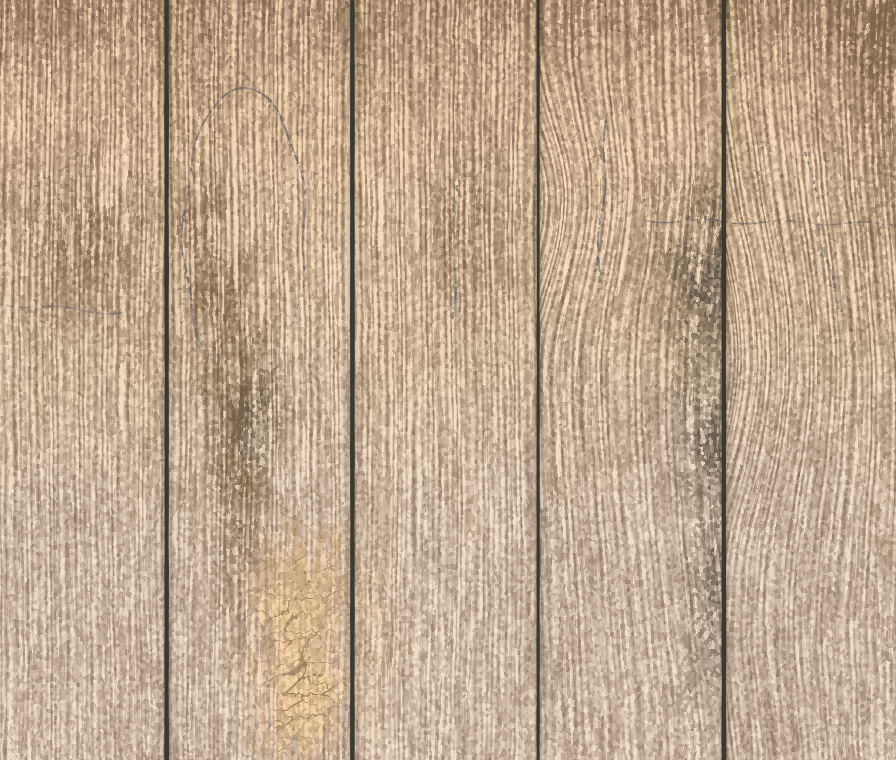
Give the GLSL for this texture, as a WebGL 1 fragment shader.

```glsl
precision highp float;
uniform vec2 u_resolution;

const float TAU = 6.28319;
const float PLANK_WIDTH = 0.2073;
const float FIRST_SEAM = -0.0213;
const float SEAM_HALF = 0.0024;
const float GRAIN_LINES = 31.0;
const float GRAIN_DEPTH = 0.74;
const float FIBRE_DEPTH = 0.36;
const float SPECK_DEPTH = 0.40;
const float PEN_HALF = 0.0008;
const vec3 PALE_WOOD = vec3(0.93, 0.865, 0.79);
const vec3 DARK_WOOD = vec3(0.51, 0.425, 0.345);
const vec3 WARM_TINT = vec3(1.01, 0.965, 0.875);
const vec3 COOL_TINT = vec3(0.99, 0.98, 0.98);
const vec3 BROWN_STAIN = vec3(0.46, 0.36, 0.26);
const vec3 SOOT = vec3(0.35, 0.32, 0.28);
const vec3 OCHRE = vec3(0.88, 0.72, 0.49);
const vec3 SEAM = vec3(0.23, 0.22, 0.19);
const vec3 INK = vec3(0.39, 0.38, 0.43);

vec2 hash2(vec2 p) {
  return fract(sin(vec2(dot(p, vec2(127.1, 311.7)), dot(p, vec2(269.5, 183.3)))) * 43758.55);
}

// Cellular noise: nearest distance, second distance, random value of the cell
vec3 cells(vec2 p) {
  vec2 base = floor(p);
  vec3 nearest = vec3(8.0, 8.0, 0.0);
  for (int j = -1; j <= 1; j++) {
    for (int i = -1; i <= 1; i++) {
      vec2 cell = base + vec2(float(i), float(j));
      vec2 point = hash2(cell);
      float d = length(cell + point - p);
      float value = fract(point.x * 7.0 + point.y * 13.0);
      nearest = d < nearest.x ? vec3(d, nearest.x, value) : vec3(nearest.x, min(nearest.y, d), nearest.z);
    }
  }
  return nearest;
}

// Layered sines, roughly -1 to 1
float waves(vec2 p) {
  float sum = 0.0, gain = 0.5;
  for (int i = 0; i < 4; i++) {
    sum += gain * sin(p.x + 1.7 * sin(p.y)) * cos(p.y + 0.6 * p.x);
    p = mat2(1.6, 1.2, -1.2, 1.6) * p + 2.3;
    gain *= 0.6;
  }
  return sum;
}

float isPlank(float id, float n) { return 1.0 - step(0.5, abs(id - n)); }

float blot(vec2 p, vec2 center, vec2 radius) {
  vec2 d = (p - center) / radius;
  return exp(-dot(d, d));
}

// Grain pushed aside by a knot on the left edge
float bulge(vec2 p, float center, float height, float amount) {
  float d = (p.y - center) / height;
  return amount * exp(-d * d - 2.4 * p.x);
}

float segment(vec2 p, vec2 a, vec2 b) {
  vec2 ab = b - a;
  return length(p - a - ab * clamp(dot(p - a, ab) / dot(ab, ab), 0.0, 1.0));
}

float ellipseLine(vec2 p, vec2 radius) {
  float f = length(p / radius);
  return abs(f - 1.0) * f / max(length(p / (radius * radius)), 0.001);
}

void main() {
  vec2 uv = gl_FragCoord.xy / u_resolution;
  float px = 1.0 / u_resolution.x;
  float across = (uv.x - FIRST_SEAM) / PLANK_WIDTH;
  float id = floor(across);
  vec2 local = vec2(fract(across), uv.y);
  float seed = hash2(vec2(id, 4.0)).x;
  float knotty = isPlank(id, 3.0), arched = isPlank(id, 4.0);

  // Bent grain lines
  float u = local.x - knotty * bulge(local, 0.73, 0.13, 0.34) - arched * bulge(local, 0.52, 0.19, 0.30);
  u += (0.010 + 0.03 * (knotty + arched)) * sin(uv.y * 7.0 + seed * 9.0 + local.x * 2.0);
  u += 0.2 * (knotty + arched) * (1.0 - smoothstep(0.0, 0.4, uv.y)) * (uv.y - 0.4);
  u += 0.006 * waves(vec2(local.x * 5.0 + id * 3.0, uv.y * 22.0));
  float g = u * (GRAIN_LINES - 8.0 * knotty - 4.0 * arched) + seed * 20.0;
  g += 0.28 * sin(g * 1.3) + 0.2 * sin(g * 0.71 + id);

  // Broken fibres and fine flecks
  float fibre = cells(vec2(u * 62.0 + id * 90.0, uv.y * 21.0)).z - 0.5;
  float speck = cells(uv * vec2(270.0, 190.0)).z - 0.5;
  float cloud = waves(vec2(across * 3.0, uv.y * 9.0 + id * 5.0));
  float weight = 0.65 + 0.3 * sin(g * 1.7 + id * 4.0 + 2.0 * sin(uv.y * 9.0 + id)) + 0.5 * fibre;
  float contrast = mix(0.5, 1.1, smoothstep(0.0, 0.85, uv.y));
  float valley = 0.5 - 0.5 * sin(TAU * g);
  float tone = 0.70 + 0.06 * (seed - 0.5) + 0.10 * cloud + FIBRE_DEPTH * fibre + SPECK_DEPTH * speck;
  tone += GRAIN_DEPTH * contrast * weight * (0.42 - valley * sqrt(valley));
  vec3 color = mix(DARK_WOOD, PALE_WOOD, clamp(tone, -0.15, 1.06));
  color *= mix(COOL_TINT, WARM_TINT, smoothstep(0.25, 0.95, uv.y + 0.1 * cloud));

  // Brown weathering
  vec2 ragged = uv + vec2(0.016, 0.03) * waves(uv * vec2(55.0, 32.0)) + vec2(0.006, 0.07) * fibre;
  float brown = 0.8 * blot(ragged, vec2(0.265, 0.42), vec2(0.035, 0.20));
  brown += 0.55 * blot(ragged, vec2(0.225, 0.68), vec2(0.025, 0.18));
  brown += 0.5 * blot(ragged, vec2(0.09, 0.68), vec2(0.075, 0.11));
  brown += 0.45 * blot(ragged, vec2(0.52, 0.70), vec2(0.045, 0.15));
  brown += 0.5 * blot(ragged, vec2(0.99, 0.88), vec2(0.05, 0.25));
  brown += 0.35 * blot(ragged, vec2(0.76, 0.62), vec2(0.05, 0.14));
  brown += 0.55 * smoothstep(0.80, 1.04, ragged.y) + 0.2 * max(cloud, 0.0);
  color = mix(color, BROWN_STAIN, clamp(brown * (0.6 - 0.7 * fibre - 0.6 * speck + 0.3 * valley), 0.0, 0.8));

  // Ochre patches with crackle
  float ochre = blot(ragged, vec2(0.335, 0.22), vec2(0.058, 0.085)) + blot(ragged, vec2(0.335, 0.07), vec2(0.05, 0.075));
  ochre = smoothstep(0.1, 1.0, ochre) + 0.25 * blot(ragged, vec2(0.41, 0.2), vec2(0.02, 0.15));
  vec3 crackCell = cells((uv + 0.012 * waves(uv * 60.0)) * vec2(24.0, 46.0));
  float crack = 1.0 - smoothstep(0.02, 0.10, crackCell.y - crackCell.x);
  color = mix(color, OCHRE * (1.0 + 0.2 * speck + 0.12 * cloud), 0.62 * ochre);
  color = mix(color, BROWN_STAIN, 0.6 * crack * ochre * smoothstep(-0.2, 0.3, cloud + speck));

  // Soot along one edge
  float soot = blot(ragged, vec2(0.788, 0.62), vec2(0.036, 0.09)) + blot(ragged, vec2(0.79, 0.41), vec2(0.026, 0.07));
  soot = knotty * (soot + 0.7 * blot(ragged, vec2(0.795, 0.20), vec2(0.024, 0.10)));
  soot += 0.55 * blot(ragged, vec2(0.28, 0.44), vec2(0.026, 0.05));
  color = mix(color, SOOT, clamp(soot * (0.5 - 0.8 * speck - 0.4 * fibre), 0.0, 0.75));

  // Faded, broken pen strokes
  vec2 p = uv + 0.0025 * vec2(sin(uv.y * 48.0), sin(uv.x * 70.0));
  float pen = ellipseLine(p - vec2(0.273, 0.69), vec2(0.068, 0.195));
  pen = min(pen, segment(p, vec2(0.0, 0.60), vec2(0.135, 0.588)));
  pen = min(pen, segment(p, vec2(0.508, 0.78), vec2(0.506, 0.58)));
  pen = min(pen, segment(p, vec2(0.678, 0.85), vec2(0.667, 0.63)));
  pen = min(pen, segment(p, vec2(0.72, 0.71), vec2(1.0, 0.705)));
  pen = min(pen, segment(p, vec2(0.90, 0.80), vec2(0.935, 0.59)));
  float ink = (1.0 - smoothstep(PEN_HALF - px * 0.5, PEN_HALF + px, pen)) * smoothstep(0.48, 0.62, uv.y);
  color = mix(color, INK, ink * clamp(0.45 + 0.4 * cloud - 0.8 * speck, 0.0, 0.75));

  // Seams between planks
  float seamId = floor(across + 0.5);
  float edge = abs(across - seamId) * PLANK_WIDTH;
  float halfWidth = SEAM_HALF * (1.0 - 0.35 * isPlank(seamId, 3.0)) + 0.0004 * waves(vec2(seamId, uv.y * 30.0));
  color *= 1.0 - 0.2 * exp(-max(edge - halfWidth, 0.0) * 300.0);
  color = mix(SEAM, color, smoothstep(halfWidth - px * 0.7, halfWidth + px * 0.7, edge));
  gl_FragColor = vec4(color, 1.0);
}
```
